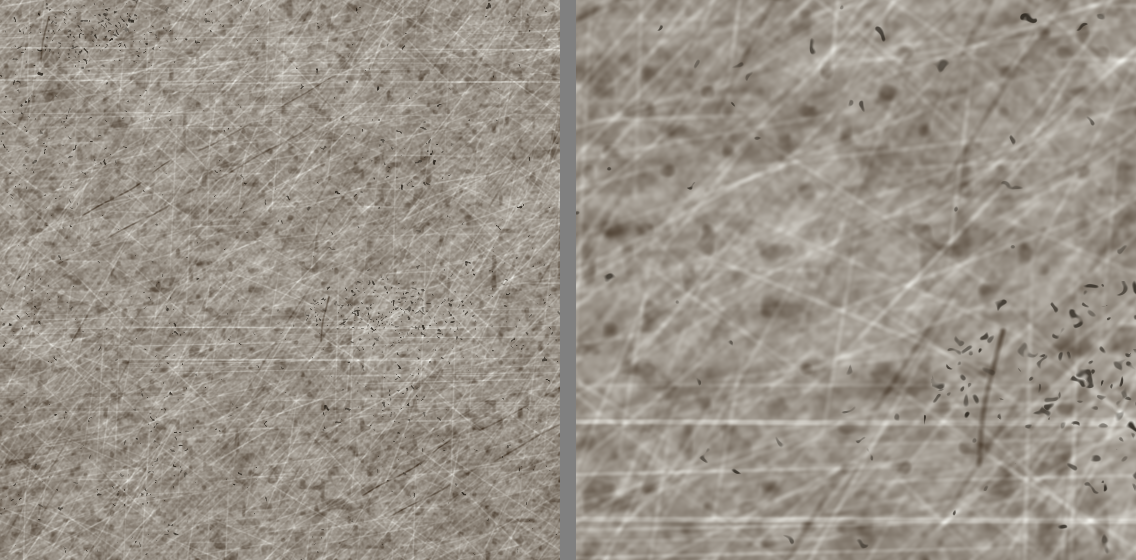
Left: the whole. Right: its middle third, enlarged.
A Shadertoy shader for this texture:

```glsl
const vec3 STONE = vec3(0.60, 0.57, 0.53);
const vec3 TONE_SLOPE = vec3(1.0, 1.08, 1.13);
const vec3 PIT = vec3(0.13, 0.11, 0.08);
const vec2 REPEAT = vec2(0.5, -0.5);

float hash(vec2 p) {
    vec3 q = fract(p.xyx * 0.1031);
    q += dot(q, q.yzx + 33.33);
    return fract((q.x + q.y) * q.z);
}

float noise(vec2 p) {
    vec2 i = floor(p), f = fract(p);
    f = f * f * (3.0 - 2.0 * f);
    vec2 e = vec2(0.0, 1.0);
    return mix(mix(hash(i), hash(i + e.yx), f.x),
               mix(hash(i + e.xy), hash(i + e.yy), f.x), f.y);
}

vec2 rotate(vec2 p, float a) {
    float c = cos(a), s = sin(a);
    return vec2(c * p.x + s * p.y, c * p.y - s * p.x);
}

float fbm(vec2 p) {
    float sum = 0.0, gain = 0.5;
    for (int i = 0; i < 4; i++) {
        sum += gain * (noise(p) - 0.5);
        p = rotate(p, 0.6) * 2.1 + 17.0;
        gain *= 0.6;
    }
    return sum;
}

// Noise stretched along one direction, centred on zero
float brushed(vec2 p, float angle, vec2 frequency) {
    return noise(rotate(p, angle) * frequency + 300.0) - 0.5;
}

// One tapered, slightly tilted line in each cell of a rotated grid
float scratches(vec2 p, float angle, vec2 cell, float width, float seed) {
    vec2 q = rotate(p, angle) / cell + 40.0 + seed * 7.3;
    q.x += 9.0 * hash(vec2(floor(q.y), seed));
    vec2 id = floor(q) + seed * 13.0, f = fract(q);
    float tilt = (hash(id + 5.1) - 0.5) * 0.6;
    float y = mix(0.35, 0.65, hash(id + 2.7)) + (f.x - 0.5) * tilt;
    float taper = smoothstep(0.0, 0.3, f.x) * (1.0 - smoothstep(0.6, 1.0, f.x));
    float strength = max(0.0, 2.0 * hash(id) - 1.0);
    return strength * taper * (1.0 - smoothstep(0.0, width, abs(f.y - y) * cell.y));
}

// Broken, wandering dark line from a to b
float crack(vec2 p, vec2 a, vec2 b, float width) {
    vec2 bent = p + 0.022 * (vec2(noise(p * 11.0 + 50.0), noise(p * 13.0 + 90.0)) - 0.5);
    vec2 d = b - a;
    float t = clamp(dot(bent - a, d) / dot(d, d), 0.0, 1.0);
    float line = 1.0 - smoothstep(0.0, width, length(bent - a - d * t));
    return line * smoothstep(0.15, 0.6, noise(p * 35.0 + 60.0)) * (1.0 - 0.5 * t);
}

// Ragged dots, one per cell, present with the given chance
float pits(vec2 p, float cell, float chance) {
    vec2 q = p / cell + 1.1 * vec2(noise(p * 160.0), noise(p * 160.0 + 70.0));
    vec2 id = floor(q);
    vec2 center = 0.35 + 0.3 * vec2(hash(id + 3.3), hash(id + 8.9));
    float radius = mix(0.12, 0.34, hash(id + 6.2));
    float dotShape = 1.0 - smoothstep(radius * 0.5, radius + 0.1, length(fract(q) - center));
    return dotShape * step(hash(id + 1.7), chance) * mix(0.4, 1.0, hash(id + 4.4));
}

void mainImage(out vec4 fragColor, in vec2 fragCoord) {
    vec2 p = fragCoord / iResolution.y;

    // Cloudy stains and mottling
    float tone = -0.018 + 0.13 * fbm(p * 4.0 + 20.0) + 0.15 * fbm(p * 32.0 + 7.0);
    tone -= 0.13 * smoothstep(0.66, 0.95, noise(p * 85.0 + 11.0));

    // Brushed grain
    tone += 0.08 * brushed(p, 0.95, vec2(35.0, 230.0));
    tone += 0.07 * brushed(p, 0.50, vec2(30.0, 210.0));
    tone += 0.07 * brushed(p, 0.02, vec2(25.0, 240.0));
    tone += 0.06 * brushed(p, -0.75, vec2(40.0, 220.0));
    tone += 0.09 * brushed(p, 0.3, vec2(260.0));

    // Fine pale scratches in many directions
    float pale = 0.0;
    for (int i = 0; i < 28; i++) {
        float seed = float(i);
        float spread = hash(vec2(seed, 4.0));
        float angle = i % 2 == 0 ? mix(0.15, 1.15, spread) : mix(-1.1, 1.9, spread);
        vec2 cell = vec2(mix(0.12, 0.4, hash(vec2(seed, 9.0))), 0.03);
        pale += scratches(p, angle, cell, 0.0027, seed);
    }
    tone += 0.075 * pale;

    // Horizontal scratches gathered in bands
    float band = smoothstep(-0.3, 0.9, cos(12.566 * (p.y - 0.365)));
    for (int i = 0; i < 5; i++) {
        tone += 0.09 * band * scratches(p, 0.015, vec2(0.45, 0.028), 0.0022, 40.0 + float(i));
    }
    tone -= 0.09 * scratches(p, 1.05, vec2(0.13, 0.035), 0.003, 61.0);

    // Long lines, cracks and pit clusters, repeated diagonally
    float cracks = 0.0, cluster = 0.0;
    for (int k = 0; k < 2; k++) {
        vec2 q = p - float(k) * REPEAT;
        float x = abs(fract(q.x + 0.5) - 0.5);
        float reach = 1.0 - smoothstep(0.12, 0.42, x);
        vec2 lineGap = abs(q.y - vec2(0.915, 0.857) + 0.004 * q.x);
        vec2 lines = 1.0 - smoothstep(vec2(0.0004), vec2(0.0026), lineGap);
        tone += 0.14 * reach * (lines.x + lines.y) * mix(0.6, 1.0, noise(q * 25.0 + 30.0));
        cracks += crack(q, vec2(0.10, 0.53), vec2(0.56, 0.78), 0.0028);
        cracks += crack(q, vec2(0.15, 0.62), vec2(0.60, 0.86), 0.0026);
        cracks += crack(q, vec2(0.08, 0.97), vec2(0.075, 0.89), 0.0028);
        cluster += 1.0 - smoothstep(0.03, 0.2, length((q - vec2(0.17, 0.94)) * vec2(1.0, 2.5)));
    }
    tone -= 0.22 * cracks;

    // Dark pits
    float chance = 0.012 + 0.28 * cluster + 0.07 * smoothstep(0.6, 0.9, noise(p * 7.0 + 3.0));
    float dark = max(pits(p, 0.009, chance), 0.8 * pits(p + 5.0, 0.006, chance * 0.6));

    vec3 color = mix(STONE + TONE_SLOPE * tone, PIT, 0.85 * dark);
    fragColor = vec4(clamp(color, 0.0, 1.0), 1.0);
}
```
